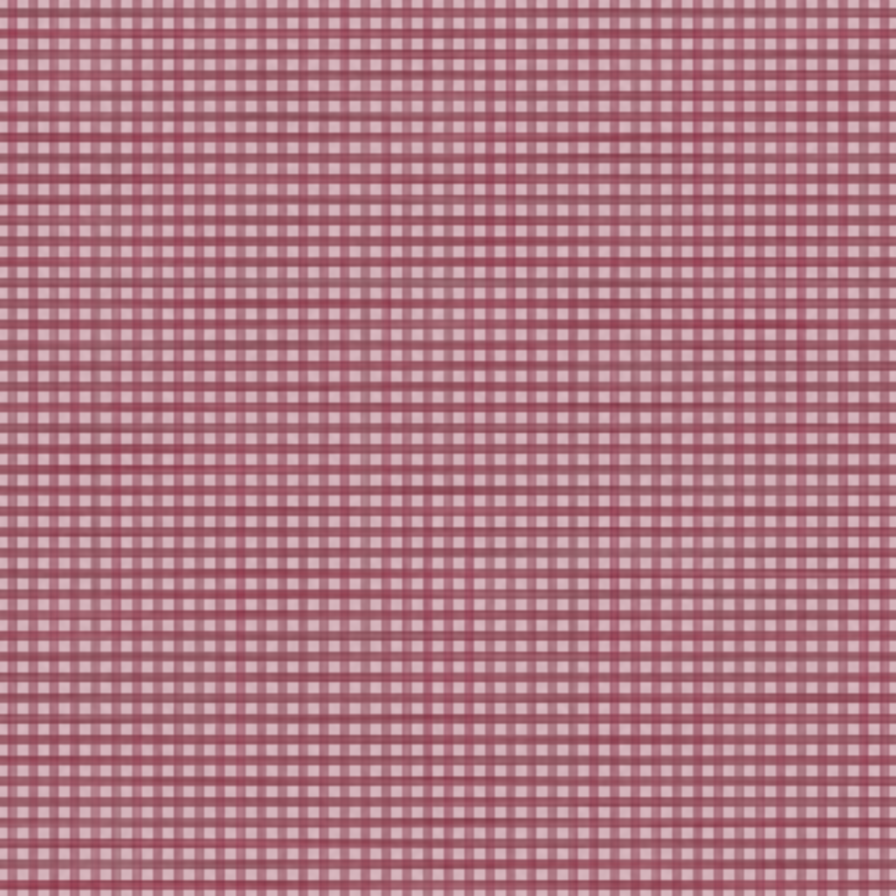
Write a Shadertoy shader that draws this pattern.

```glsl
// Fine woven rose gingham with soft bands and uneven thread dye.

vec2 hashGradient(vec2 cell) {
    vec2 h = fract(sin(vec2(dot(cell, vec2(127.1, 311.7)),
                            dot(cell, vec2(269.5, 183.3)))) * 43758.5);
    return h * 2.0 - 1.0;
}

float gradientNoise(vec2 p) {
    vec2 i = floor(p), f = fract(p);
    vec2 u = f * f * f * (f * (f * 6.0 - 15.0) + 10.0);
    float a = dot(hashGradient(i), f);
    float b = dot(hashGradient(i + vec2(1, 0)), f - vec2(1, 0));
    float c = dot(hashGradient(i + vec2(0, 1)), f - vec2(0, 1));
    float d = dot(hashGradient(i + vec2(1, 1)), f - vec2(1, 1));
    return mix(mix(a, b, u.x), mix(c, d, u.x), u.y);
}

void mainImage(out vec4 fragColor, in vec2 fragCoord) {
    vec2 uv = fragCoord / iResolution.xy;

    // Check coordinates: whole numbers fall on the pale square centres
    vec2 weave = uv * 43.15 - vec2(0.10, 0.03);
    vec2 fromCentre = abs(fract(weave + 0.5) - 0.5);
    vec2 softness = max(vec2(0.085), 43.15 / iResolution.xy);
    vec2 band = smoothstep(0.265 - softness, 0.265 + softness, fromCentre);

    // Dye variation along the threads
    float weftThread = gradientNoise(vec2(uv.x * 5.0, weave.y * 3.7));
    float warpThread = gradientNoise(vec2(weave.x * 3.3, uv.y * 4.0) + 37.0);
    float weftDye = gradientNoise(vec2(uv.x * 2.0, weave.y * 0.83) + 11.0);
    float warpDye = gradientNoise(vec2(weave.x * 0.77, uv.y * 2.0) + 71.0);
    float mottle = gradientNoise(weave * 2.6 + 19.0);

    // Pale ground, mid-tone warp and deep weft
    vec3 warpRow = mix(vec3(0.835, 0.705, 0.735), vec3(0.685, 0.465, 0.515), band.x);
    vec3 weftRow = mix(vec3(0.615, 0.365, 0.41), vec3(0.60, 0.315, 0.372), band.x);
    vec3 color = mix(warpRow, weftRow, band.y);

    // Rows drift between red and grey mauve; columns vary more gently
    color += vec3(0.04, -0.07, -0.045) * weftDye * band.y;
    color += vec3(0.03, -0.05, -0.02) * warpDye * band.x;
    color += vec3(0.08, 0.10, 0.10) * weftThread * band.y;
    color += vec3(0.06, 0.09, 0.08) * warpThread * band.x * (1.0 - 0.6 * band.y);
    color += 0.035 * mottle;

    // Greyish threads along the band edges
    vec2 edge = exp(-pow((fromCentre - 0.36) / 0.055, vec2(2.0)));
    color -= vec3(0.045, 0.01, 0.01) * edge.y * (0.5 + weftDye);
    color -= vec3(0.03, 0.015, 0.01) * edge.x * (0.5 + warpDye);

    fragColor = vec4(clamp(color, 0.0, 1.0), 1.0);
}
```
